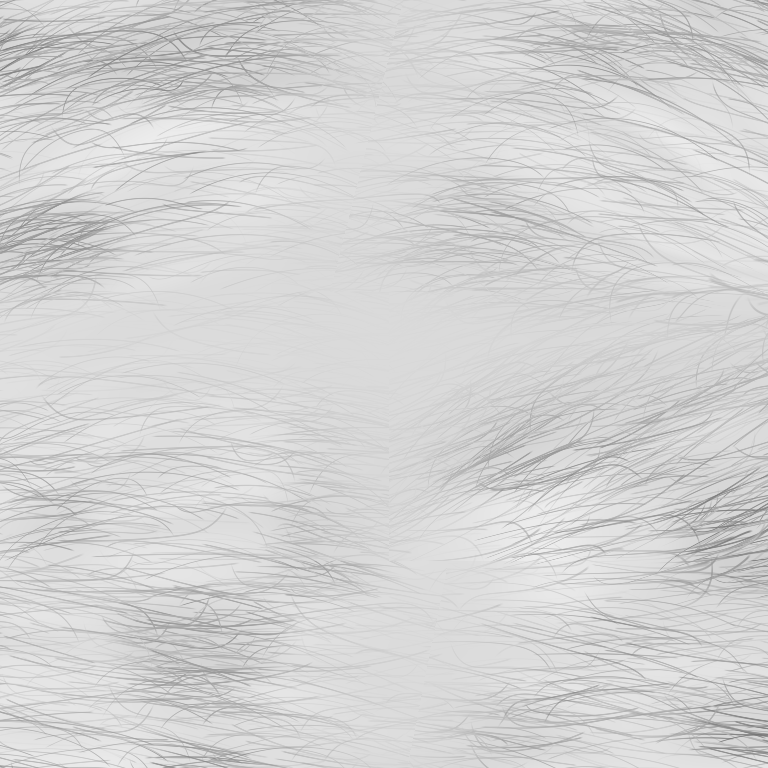
This texture is drawn by a WebGL 2 fragment shader. Its source:

```glsl
#version 300 es
precision highp float;

uniform vec2 u_resolution;
out vec4 fragColor;

const int LAYERS = 20;
const vec2 GRID = vec2(16.0, 7.0);
const float FLAT_TONE = 0.855;

float hash(vec2 p) {
    return fract(sin(dot(p, vec2(127.1, 311.7))) * 43758.5);
}

float noise(vec2 p) {
    vec2 i = floor(p);
    vec2 f = fract(p);
    f = f * f * (3.0 - 2.0 * f);
    float low = mix(hash(i), hash(i + vec2(1.0, 0.0)), f.x);
    float high = mix(hash(i + vec2(0.0, 1.0)), hash(i + vec2(1.0, 1.0)), f.x);
    return mix(low, high, f.y);
}

// Ragged line that parts the left coat from the right one
float seamX(float y) {
    float lower = 0.53 + 0.2 * y;
    float upper = 0.43 + 0.25 * (y - 0.62);
    return y < 0.27 ? lower : (y > 0.62 ? upper : 0.507);
}

// Combing angle: arches on top, a slanted sweep mid right, level below
float flowAngle(vec2 p, float side) {
    float across = clamp(p.x * 2.0 - side, 0.0, 1.0);
    float top = mix(mix(0.34, -0.2, across), mix(0.08, -0.4, across), side);
    float middle = mix(mix(0.18, -0.18, across), 0.38, side);
    float angle = mix(-0.09, middle, smoothstep(0.19, 0.35, p.y));
    return mix(angle, top, smoothstep(0.52, 0.7, p.y));
}

// Strands fade out toward the parting and the middle band
float coatContrast(vec2 p, float seam) {
    float parting = smoothstep(0.0, 0.22, abs(p.x - seam));
    float band = smoothstep(0.0, 0.24, abs(p.y - 0.56) + 0.12 * abs(p.x - 0.5));
    float patches = 0.6 + 0.5 * noise(p * vec2(4.0, 5.0) + 7.3);
    return clamp((0.22 + 0.78 * parting) * (0.1 + 0.9 * band) * patches, 0.0, 1.0);
}

// Bent line with an optional curl at its leading end
float strandMask(vec2 q, float halfLength, float bend, float curl, float tilt, float halfWidth, float pixel) {
    float t = q.x / halfLength;
    float lead = max(t, 0.0);
    float lead5 = lead * lead * lead * lead * lead;
    float curve = bend * t * t + curl * lead5 * lead + tilt * q.x;
    float slope = (2.0 * bend * t + 6.0 * curl * lead5) / halfLength + tilt;
    float d = abs(q.y - curve) * inversesqrt(1.0 + slope * slope);
    float line = 1.0 - smoothstep(halfWidth - 0.5 * pixel, halfWidth + 0.5 * pixel, d);
    return line * (1.0 - smoothstep(0.92, 1.0, abs(t)));
}

// Paints the strand rooted in one cell over the tone so far
float paintStrand(float tone, vec2 p, vec2 cell, vec2 shift, vec2 seed, vec2 along, float clump, float pixel) {
    float a = hash(seed);
    float b = hash(seed + 5.1);
    vec2 q = p - (cell + vec2(a, b) - shift) / GRID;
    q = vec2(dot(q, along), dot(q, vec2(-along.y, along.x)));
    float halfLength = mix(0.06, 0.125, fract(a * 7.0 + b * 3.0));
    if (abs(q.x) > halfLength || abs(q.y) > 0.07) return tone;

    float shape = fract(a * 5.0 + b * 11.0);
    float style = fract(a * 13.0 + b * 9.0);
    q.x *= shape > 0.5 ? 1.0 : -1.0;
    float bend = mix(-0.022, 0.012, style);
    float curl = (fract(style * 7.0) - 0.5) * 0.08 * step(0.5, fract(shape * 5.0));
    float tilt = (fract(shape * 3.0 + style) - 0.5) * 0.5;
    float halfWidth = mix(0.0006, 0.001, style);
    float shade = mix(0.48, 0.8, fract(a * 3.0 + b * 17.0)) - 0.06 * clump;

    // Sparse strands everywhere, the rest only inside the clumps
    float rarity = fract(a * 19.0 + b * 5.0);
    float ink = mix(0.5, 0.85, clump) * smoothstep(-0.2, 0.2, 0.55 + 0.6 * clump - rarity);
    float mask = strandMask(q, halfLength, bend, curl, tilt, halfWidth, pixel);
    return mix(tone, shade, mask * ink);
}

void main() {
    vec2 p = gl_FragCoord.xy / u_resolution;
    float pixel = 1.0 / u_resolution.y;
    float seam = seamX(p.y);
    float side = step(seam, p.x);
    float angle = flowAngle(p, side);
    vec2 along = vec2(cos(angle), sin(angle));
    float rise = along.y / along.x;

    // Soft undercoat with dark clumps and bright gaps
    float clump = smoothstep(0.35, 0.85, noise(p * vec2(5.5, 8.0) + 2.6));
    float streak = noise(vec2(p.x, p.y - rise * (p.x - 0.5)) * vec2(6.0, 26.0) + 11.8);
    float tone = mix(0.93, 0.87, clump) - 0.07 * streak;

    // Layers of strands: visit columns nearby and the two rows along the flow
    for (int i = 0; i < LAYERS; i++) {
        float layer = float(i);
        vec2 shift = fract(layer * vec2(0.618, 0.382) + vec2(0.1, 0.4));
        vec2 layerSeed = layer * vec2(17.3, 31.7) + side * 53.0;
        float home = floor(p.x * GRID.x + shift.x);
        for (int x = -2; x <= 2; x++) {
            float column = home + float(x);
            float reach = (column + 0.5 - shift.x) / GRID.x - p.x;
            float row = floor((p.y + reach * rise) * GRID.y + shift.y - 0.5);
            for (int y = 0; y < 2; y++) {
                vec2 cell = vec2(column, row + float(y));
                tone = paintStrand(tone, p, cell, shift, cell + layerSeed, along, clump, pixel);
            }
        }
    }

    tone = mix(FLAT_TONE, tone, coatContrast(p, seam));
    fragColor = vec4(vec3(tone), 1.0);
}
```
